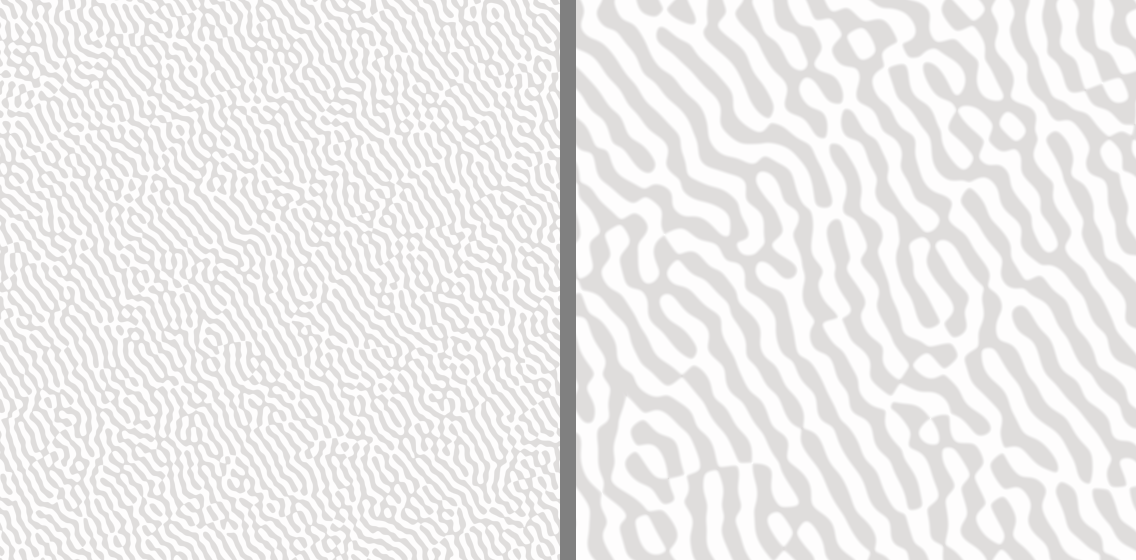
Left, the full canvas; right, a detail of the centre.
Give the GLSL for this pattern, as a three.js fragment shader.

```glsl
varying vec2 vUv;

const float TAU = 6.28319;
const int WAVE_COUNT = 64;
const vec3 PAPER = vec3(0.995, 0.994, 0.993);
const vec3 RIDGE = vec3(0.875, 0.866, 0.864);

float hash(float n, float seed) {
  return fract(sin(n * 12.9898 + seed * 78.233) * 4375.85);
}

// Most directions lie near the mean, with a thin tail of strays.
float waveAngle(float t, float meanAngle, float spread, float tail) {
  return meanAngle + spread * t + tail * t * t * t;
}

// Layered sines: x holds the height, yz its gradient.
vec3 labyrinth(vec2 p, float frequency, float meanAngle, float spread, float tail) {
  vec3 field = vec3(0.0);
  for (int i = 0; i < WAVE_COUNT; i++) {
    float n = float(i) + 1.0;
    float t = 2.0 * (float(i) + hash(n, 1.0)) / float(WAVE_COUNT) - 1.0;
    float angle = waveAngle(t, meanAngle, spread, tail);
    float detune = mix(0.88, 1.12, hash(n, 2.0));
    vec2 k = TAU * frequency * detune * vec2(cos(angle), sin(angle));
    float phase = dot(k, p) + TAU * hash(n, 3.0);
    field += vec3(sin(phase), k * cos(phase));
  }
  return field;
}

// Approximate distance to the ridge edge, kept even where the waves are weak.
float edgeDistance(vec3 field, float frequency) {
  float k = TAU * frequency;
  return field.x / max(length(vec3(k * field.x, field.yz)), 0.0001);
}

void main() {
  float frequency = 52.0;
  float edgeSoftness = 0.0013;
  float ridgeTrim = 0.0001;

  vec3 field = labyrinth(vUv, frequency, 0.56, 0.35, 0.7);
  float d = edgeDistance(field, frequency) - ridgeTrim;
  float ridge = smoothstep(-edgeSoftness, edgeSoftness, d);

  gl_FragColor = vec4(mix(PAPER, RIDGE, ridge), 1.0);
}
```
